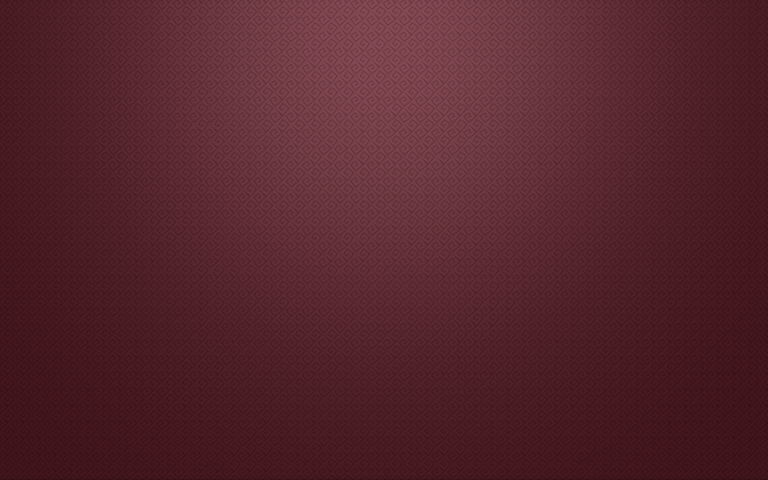
Reproduce this background procedurally as a Shadertoy shader.

```glsl
#define EDGE_COLOR vec3(0.24, 0.074, 0.096)
#define GLOW_COLOR vec3(0.49, 0.27, 0.305)
#define GLOW_HEIGHT 0.95
#define GLOW_RADII vec2(0.58, 0.64)
#define CELLS_PER_HEIGHT 42.0
#define SPIRAL_TURNS 1.5
#define LINE_WIDTH 0.35
#define LINE_CONTRAST 0.175
#define BASE_LINE 0.003
#define BASE_SHADE 0.85

const float TAU = 6.2831853;

// Coverage of a square spiral, mirrored in every other diagonal cell
float fretwork(vec2 p, float pixel) {
    vec2 grid = vec2(p.x + p.y, p.y - p.x) * 0.70710678 * CELLS_PER_HEIGHT;
    vec2 cell = floor(grid);
    vec2 q = fract(grid) - 0.5;
    if (mod(cell.x + cell.y, 2.0) > 0.5) q.x = -q.x;

    float ring = 2.0 * max(abs(q.x), abs(q.y));
    float turn = atan(q.y, q.x + 1e-5) / TAU;
    float phase = fract(ring * SPIRAL_TURNS - turn);
    float distanceToLine = abs(phase - 0.5) - 0.5 * LINE_WIDTH;
    float blur = pixel * CELLS_PER_HEIGHT * SPIRAL_TURNS;
    return 1.0 - smoothstep(-blur, blur, distanceToLine);
}

void mainImage(out vec4 fragColor, in vec2 fragCoord) {
    float pixel = 1.0 / iResolution.y;
    vec2 p = fragCoord * pixel;
    vec2 center = vec2(0.5 * iResolution.x * pixel, GLOW_HEIGHT);

    // Soft light falling from the top
    vec2 offset = (p - center) / GLOW_RADII;
    float glow = exp(-dot(offset, offset));
    vec3 color = mix(EDGE_COLOR, GLOW_COLOR, glow);

    // Woven key pattern, balanced around the base tone
    float line = fretwork(p, pixel);
    color *= 1.0 + LINE_CONTRAST * (LINE_WIDTH - line);

    // Thin shadow along the bottom
    color *= mix(BASE_SHADE, 1.0, smoothstep(BASE_LINE - pixel, BASE_LINE + pixel, p.y));
    fragColor = vec4(color, 1.0);
}
```
